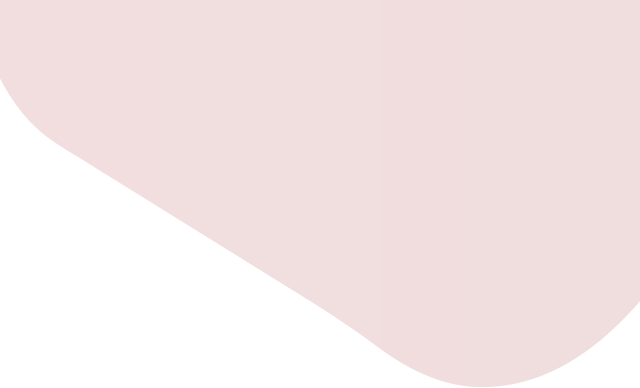
Reproduce this background procedurally as a Shadertoy shader.

```glsl
const vec3 PAPER = vec3(1.0);
const vec3 BLUSH_LEFT = vec3(0.949, 0.871, 0.871);
const vec3 BLUSH_RIGHT = vec3(0.941, 0.867, 0.867);

// Edge knots: x, height and slope, as fractions of the canvas
const int KNOT_COUNT = 6;
const vec3 KNOTS[KNOT_COUNT] = vec3[KNOT_COUNT](
    vec3(0.0, 0.7978, -3.138),
    vec3(0.1237, 0.5935, -1.024),
    vec3(0.4818, 0.2269, -1.024),
    vec3(0.5924, 0.1032, -1.222),
    vec3(0.7526, 0.0022, 0.0),
    vec3(1.0, 0.2237, 1.899)
);

// Cubic Hermite span: returns height and slope at x
vec2 hermite(vec3 a, vec3 b, float x) {
    float span = b.x - a.x;
    float t = (x - a.x) / span;
    float rise = b.y - a.y;
    float c1 = a.z * span;
    float c2 = 3.0 * rise - (2.0 * a.z + b.z) * span;
    float c3 = (a.z + b.z) * span - 2.0 * rise;
    float height = a.y + t * (c1 + t * (c2 + t * c3));
    float slope = (c1 + t * (2.0 * c2 + 3.0 * t * c3)) / span;
    return vec2(height, slope);
}

// Lower edge of the wave
vec2 waveEdge(float x) {
    vec2 edge = hermite(KNOTS[0], KNOTS[1], x);
    for (int i = 1; i < KNOT_COUNT - 1; i++) {
        if (x >= KNOTS[i].x) edge = hermite(KNOTS[i], KNOTS[i + 1], x);
    }
    return edge;
}

void mainImage(out vec4 fragColor, in vec2 fragCoord) {
    vec2 uv = fragCoord / iResolution.xy;
    vec2 edge = waveEdge(uv.x);

    // Distance to the edge, in pixel widths, for a smooth border
    vec2 gradient = vec2(-edge.y, 1.0) / iResolution.xy;
    float edgeDistance = (uv.y - edge.x) / length(gradient);
    float coverage = clamp(edgeDistance + 0.5, 0.0, 1.0);

    vec3 blush = mix(BLUSH_LEFT, BLUSH_RIGHT, uv.x);
    fragColor = vec4(mix(PAPER, blush, coverage), 1.0);
}
```
